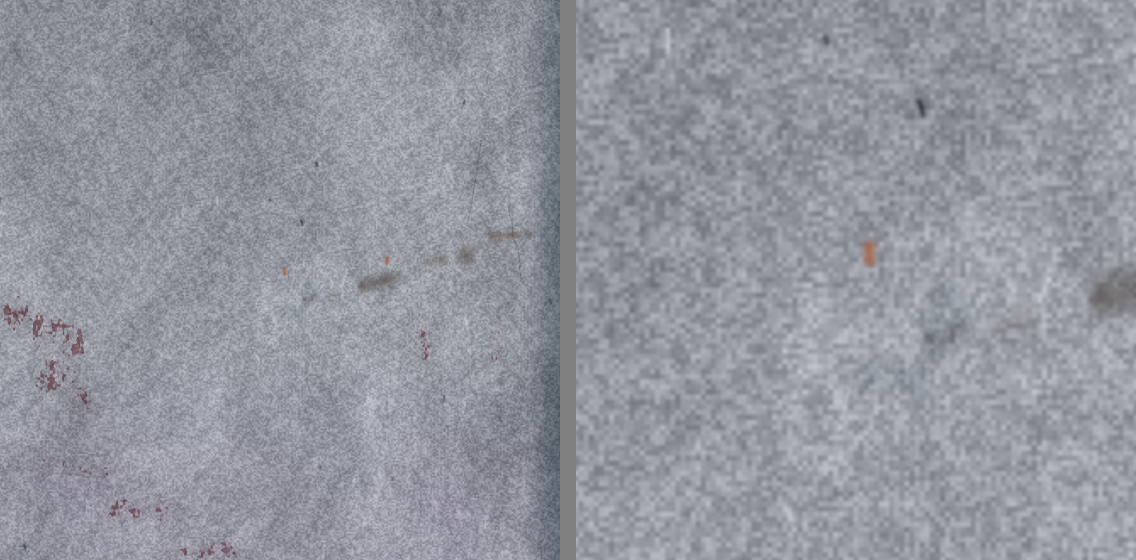
Left: the whole. Right: its middle third, enlarged.
Give the GLSL for this texture, as a WebGL 2 fragment shader.

```glsl
#version 300 es
precision highp float;
// Worn blue-grey metal sheet with fine grain, scratches, smudges and flaked red paint.
uniform vec2 u_resolution;
out vec4 outColor;

const vec3 METAL = vec3(0.572, 0.590, 0.626);
const vec3 PAINT_RED = vec3(0.39, 0.25, 0.29);
const vec3 SOOT = vec3(0.22, 0.26, 0.30);
const vec3 RUST = vec3(0.46, 0.41, 0.39);
const vec3 RUST_FLECK = vec3(0.66, 0.36, 0.24);
const vec3 EDGE_SHADE = vec3(0.30, 0.35, 0.39);
const vec3 VIOLET_TINT = vec3(0.0, -0.022, -0.002);
const float CLOUD_CONTRAST = 0.22;
const float BRUSH_CONTRAST = 0.09;
const float GRAIN_CONTRAST = 0.17;
const float STREAK_CONTRAST = 0.09;
const float GRAIN_SCALE = 330.0;
const vec2 SMEAR_START = vec2(0.54, 0.46);
const vec2 SMEAR_END = vec2(0.92, 0.578);

float hash(vec2 p) {
  return fract(sin(dot(p, vec2(12.9898, 78.233))) * 43758.5453);
}

float noise(vec2 p) {
  vec2 i = floor(p), f = fract(p);
  f = f * f * (3.0 - 2.0 * f);
  return mix(mix(hash(i), hash(i + vec2(1, 0)), f.x),
             mix(hash(i + vec2(0, 1)), hash(i + vec2(1, 1)), f.x), f.y);
}

float fbm(vec2 p) {
  float sum = 0.0, weight = 0.5;
  for (int i = 0; i < 5; i++) {
    sum += weight * noise(p);
    p = mat2(0.8, 0.6, -0.6, 0.8) * p * 2.03 + 17.3;
    weight *= 0.5;
  }
  return sum / 0.97;
}

float segmentDistance(vec2 p, vec2 a, vec2 b) {
  vec2 ab = b - a;
  return length(p - a - ab * clamp(dot(p - a, ab) / dot(ab, ab), 0.0, 1.0));
}

float softStroke(vec2 p, vec2 a, vec2 b, float radius) {
  float d = segmentDistance(p, a, b) / radius;
  return exp(-d * d);
}

// Sparse, slightly bent, nearly upright strokes on a jittered grid.
float scratches(vec2 p, float cells, float share, float halfLength, float width, float seed) {
  float mark = 0.0;
  vec2 home = floor(p * cells);
  for (int y = -1; y <= 1; y++) {
    for (int x = -1; x <= 1; x++) {
      vec2 id = home + vec2(x, y);
      if (hash(id + seed) > share) continue;
      vec2 center = (id + vec2(hash(id + seed + 3.1), hash(id + seed + 7.7))) / cells;
      float angle = (hash(id + seed + 11.3) - 0.4) * 0.7;
      vec2 reach = vec2(-sin(angle), cos(angle)) * halfLength * (0.3 + hash(id + seed + 5.9));
      vec2 q = p;
      q.x += (noise(p * 45.0 + seed) - 0.5) * 0.008;
      mark = max(mark, softStroke(q, center - reach, center + reach, width) * (0.4 + 0.6 * hash(id + seed + 2.3)));
    }
  }
  return mark;
}

// Areas where remnants of paint survive.
float paintRegion(vec2 p) {
  float region = softStroke(p, vec2(0.01, 0.435), vec2(0.12, 0.395), 0.036);
  region = max(region, softStroke(p, vec2(0.13, 0.38), vec2(0.09, 0.32), 0.034));
  region = max(region, 0.75 * softStroke(p, vec2(0.12, 0.31), vec2(0.16, 0.27), 0.025));
  for (int i = 0; i < 3; i++) {
    vec2 band = vec2(0.15 + 0.105 * float(i), 0.165 - 0.078 * float(i));
    region = max(region, (0.7 + 0.14 * float(i)) * softStroke(p, band - vec2(0.06, 0.0), band + vec2(0.05, 0.0), 0.024));
  }
  for (int i = 0; i < 2; i++) {
    vec2 chip = vec2(0.752 + 0.13 * float(i), 0.39);
    region = max(region, 0.88 * softStroke(p, chip - vec2(0.0, 0.02), chip + vec2(0.0, 0.02), 0.016));
  }
  return region;
}

void main() {
  vec2 uv = gl_FragCoord.xy / u_resolution;
  vec2 warp = vec2(fbm(uv * 5.0 + 4.0), fbm(uv * 5.0 + 31.0)) - 0.5;

  // Cloudy patina, diagonal brushing, vertical streaks and grain
  float shade = CLOUD_CONTRAST * (fbm(uv * vec2(6.0, 4.5) + warp * 1.5 + 9.0) - 0.5);
  vec2 along = mat2(0.8, 0.6, -0.6, 0.8) * (uv + warp * 0.12);
  shade += BRUSH_CONTRAST * (fbm(along * vec2(55.0, 18.0)) - 0.5);
  float streakArea = 0.25 + 0.75 * smoothstep(0.5, 0.9, uv.x);
  shade += STREAK_CONTRAST * streakArea * (fbm(vec2(uv.x * 60.0, uv.y * 2.5)) - 0.5);
  shade += GRAIN_CONTRAST * (noise(uv * GRAIN_SCALE) - 0.5);
  shade += 0.5 * GRAIN_CONTRAST * (noise(uv * GRAIN_SCALE * 0.47 + 50.0) - 0.5);
  shade += 0.02 - 0.045 * smoothstep(0.45, 1.0, uv.y);

  // Pale and dark scratches, small dark pits
  shade += 0.09 * scratches(uv, 9.0, 0.3, 0.024, 0.0025, 1.0);
  shade += 0.06 * scratches(uv, 16.0, 0.25, 0.014, 0.0016, 40.0);
  shade -= 0.10 * streakArea * scratches(uv, 7.0, 0.3, 0.06, 0.0012, 80.0);
  shade -= 0.25 * scratches(uv, 13.0, 0.1, 0.003, 0.0025, 120.0);
  vec3 color = METAL + shade;
  color += VIOLET_TINT * smoothstep(0.4, 0.05, uv.y) * fbm(uv * 5.0 + 70.0) * 1.6;

  // Flaked paint
  float region = paintRegion(uv + warp * 0.03);
  float flakes = 0.65 * fbm(uv * vec2(85.0, 45.0)) + 0.35 * noise(uv * vec2(230.0, 170.0));
  float paint = smoothstep(0.47, 0.59, flakes + (region - 1.0) * 0.4);
  color = mix(color, PAINT_RED + shade * 0.7, 0.8 * paint + 0.12 * region * (1.0 - paint));

  // Smudges fading from soot to rust along a shallow diagonal
  float blotch = smoothstep(0.3, 0.65, fbm(uv * 32.0 + 5.0));
  for (int i = 0; i < 4; i++) {
    float t = float(i) / 3.0;
    vec2 center = mix(SMEAR_START, SMEAR_END, t);
    vec2 reach = vec2(mix(0.012, 0.05, t), 0.008 * (1.0 - t));
    float smudge = softStroke(uv + warp * 0.03, center - reach, center + reach, mix(0.022, 0.007, t));
    color = mix(color, mix(SOOT, RUST, sqrt(t)) + shade * 0.5, smudge * blotch * mix(0.85, 0.65, t));
  }
  float trail = softStroke(uv + warp * 0.04, SMEAR_START, SMEAR_END, 0.007);
  color = mix(color, RUST, 0.28 * trail * blotch);
  for (int i = 0; i < 2; i++) {
    vec2 fleck = vec2(0.508 + 0.183 * float(i), 0.512 + 0.018 * float(i));
    color = mix(color, RUST_FLECK, 0.75 * softStroke(uv, fleck, fleck + vec2(0.0, 0.008), 0.0035));
  }

  // Shaded right border
  float border = smoothstep(0.93, 1.01, uv.x + warp.x * 0.03);
  color = mix(color, EDGE_SHADE + shade * 0.6, 0.75 * border);
  outColor = vec4(clamp(color, 0.0, 1.0), 1.0);
}
```
